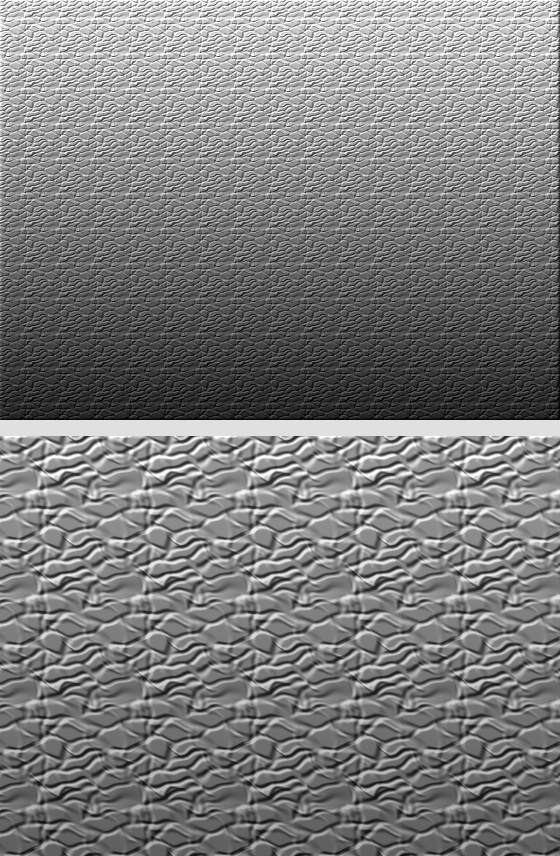
Top, the full canvas; bottom, a detail of the centre.
This pattern is drawn by a Shadertoy shader. Its source:

```glsl
// Crinkled embossed metal: one square tile of flat cracked plates, repeated 16 x 12,
// lit from the upper left over a vertical grey gradient, inside a thin bevel.
// The relief is periodic cellular noise, bent by layered sines and embossed.

const float TAU = 6.2831853;
const vec2 REPEATS = vec2(16.0, 12.0);
const vec2 LIGHT_DIR = vec2(-0.6, 0.8);

vec2 hash2(vec2 cell, float seed) {
    vec3 p = fract(vec3(cell.xyx + seed) * vec3(0.1031, 0.1030, 0.0973));
    p += dot(p, p.yzx + 33.33);
    return fract((p.xx + p.yz) * p.zy);
}

// Layered sines with whole frequencies, so the bend closes at tile borders
vec2 bend(vec2 p, float amount) {
    vec2 a = TAU * p;
    vec2 slow = vec2(sin(2.0 * a.y + a.x), sin(2.0 * a.x - a.y + 1.3));
    vec2 fast = vec2(sin(4.0 * a.y - a.x), sin(4.0 * a.x + 3.0 * a.y));
    return p + amount * (slow + 0.5 * fast);
}

// Wrapped cellular noise with a sheared, flattened metric.
// Returns the gap between the two nearest points and the nearest cell's hash.
vec2 cellGap(vec2 p, vec2 grid, float shear, float flatness, float seed) {
    vec2 q = p * grid;
    vec2 base = floor(q);
    float nearest = 9.0;
    float second = 9.0;
    float id = 0.0;
    for (int j = -2; j <= 2; j++) {
        for (int i = -2; i <= 2; i++) {
            vec2 cell = base + vec2(i, j);
            vec2 rnd = hash2(mod(cell, grid), seed);
            vec2 d = (cell + rnd - q) / grid;
            d.y = (d.y - shear * d.x) * flatness;
            float dist = length(d);
            if (dist < nearest) {
                second = nearest;
                nearest = dist;
                id = rnd.x;
            } else {
                second = min(second, dist);
            }
        }
    }
    return vec2(second - nearest, id);
}

// Wobbling upright groove, placed at a fraction of the tile width
float seamGroove(vec2 p, float position, float width) {
    float wobble = 0.020 * sin(TAU * 2.0 * p.y) + 0.012 * sin(TAU * 5.0 * p.y);
    float d = abs(fract(p.x - position + wobble + 0.5) - 0.5);
    return 1.0 - smoothstep(0.0, width, d);
}

// Smooth patches that leave some plates free of folds
float foldMask(vec2 p) {
    float wave = sin(TAU * (p.x + 2.0 * p.y)) + 0.7 * sin(TAU * (2.0 * p.x - p.y) + 2.0);
    return smoothstep(-0.6, 0.5, wave);
}

// Surface height: flat plates, sharp crossing folds and a seam
float relief(vec2 p) {
    vec2 q = bend(p, 0.018);
    vec2 plate = cellGap(q, vec2(3.0, 6.0), 0.14, 2.2, 7.0);
    vec2 fold = cellGap(bend(q, 0.014), vec2(3.0, 5.0), -0.30, 1.7, 23.0);
    float plates = smoothstep(0.0, 0.10, plate.x) * (0.72 + 0.28 * plate.y);
    float folds = 1.0 - smoothstep(0.0, 0.085, fold.x);
    return plates + 0.60 * folds * foldMask(q) - 0.50 * seamGroove(p, 0.75, 0.040);
}

// Positive on slopes facing the light, negative on slopes turned away
float emboss(vec2 p, float reach) {
    vec2 offset = LIGHT_DIR * reach;
    return relief(p - offset) - relief(p + offset);
}

// Lit left and top rims, shaded right and bottom rims
float bevel(vec2 pos, vec2 size, float width) {
    float lit = min(pos.x, size.y - pos.y);
    float shaded = min(size.x - pos.x, pos.y);
    return 0.5 * smoothstep(width, 0.0, lit) - smoothstep(width, 0.0, shaded);
}

float shade(float base, float slope, float rim) {
    float tone = base * (1.0 + 0.50 * slope) + 0.11 * slope;
    return tone * (1.0 + 0.55 * rim) + 0.05 * rim;
}

void mainImage(out vec4 fragColor, in vec2 fragCoord) {
    vec2 size = vec2(iResolution.x / iResolution.y, 1.0);
    float tone = 0.0;

    // Four samples per pixel smooth the narrow creases
    for (int s = 0; s < 4; s++) {
        vec2 jitter = vec2(s % 2, s / 2) * 0.5 - 0.25;
        vec2 uv = (fragCoord + jitter) / iResolution.xy;
        float base = mix(0.14, 0.83, uv.y);
        float slope = clamp(1.15 * emboss(uv * REPEATS, 0.018), -1.0, 1.0);
        float rim = bevel(uv * size, size, 0.007);
        tone += 0.25 * clamp(shade(base, slope, rim), 0.0, 1.0);
    }
    fragColor = vec4(vec3(tone), 1.0);
}
```
